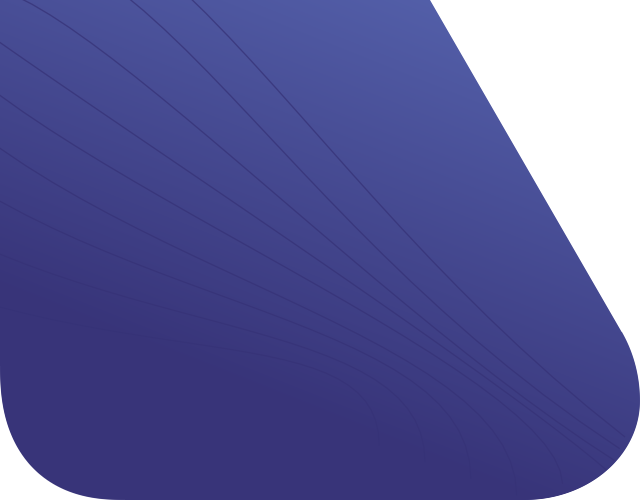
This background is drawn by a Shadertoy shader. Its source:

```glsl
float segmentDistance(vec2 p, vec2 a, vec2 b) {
    vec2 ab = b - a;
    return length(p - a - ab * clamp(dot(p - a, ab) / dot(ab, ab), 0.0, 1.0));
}

vec2 cubic(vec2 a, vec2 b, vec2 c, vec2 d, float t) {
    float s = 1.0 - t;
    return s * s * s * a + 3.0 * s * s * t * b + 3.0 * s * t * t * c + t * t * t * d;
}

float bump(float x, float centre, float width) {
    float u = (x - centre) / width;
    return exp(-u * u);
}

// Signed distance to the slanted panel with two soft lower corners
float panelDistance(vec2 p) {
    float d = dot(p - vec2(516.0, 600.0), vec2(0.866, 0.5));

    vec2 right = p - vec2(630.0, 119.0);
    if (right.x > 0.0 && p.y < 202.0) {
        vec2 radii = vec2(138.0, right.y > 0.0 ? 153.5 : 119.0);
        d = (length(right / radii) - 1.0) * 135.0;
    }

    vec2 left = (vec2(150.0, 161.0) - p) / vec2(150.0, 161.0);
    if (min(left.x, left.y) > 0.0) {
        vec2 powered = pow(left, vec2(2.4));
        d = max(d, (pow(powered.x + powered.y, 1.0 / 2.4) - 1.0) * 150.0);
    }
    return d;
}

// Distance to strand k of the fan, from the lowest (0) to the highest (8)
float strandDistance(vec2 p, float k) {
    vec2 start = vec2(0.0, 231.5 + 63.5 * k);
    vec2 leave = vec2(245.0 - 115.0 * bump(k, 5.6, 1.4),
                      166.0 + 28.0 * k + 305.0 * smoothstep(2.8, 7.5, k));
    vec2 arrive = vec2(455.0 + 55.0 * k - 505.0 * smoothstep(3.8, 7.5, k),
                       196.0 - 65.0 * bump(k, 4.4, 1.3) + 160.0 * smoothstep(5.0, 8.0, k));
    vec2 end = vec2(455.0 + 55.0 * k - 48.5 * max(k - 5.0, 0.0),
                    66.0 - 20.0 * k + 34.0 * max(k - 3.0, 0.0));

    float d = 1e4;
    vec2 previous = start;
    for (int i = 1; i <= 24; i++) {
        vec2 next = cubic(start, leave, arrive, end, float(i) / 24.0);
        d = min(d, segmentDistance(p, previous, next));
        previous = next;
    }
    return d;
}

void mainImage(out vec4 fragColor, in vec2 fragCoord) {
    // The canvas spans 768 by 600 units
    vec2 p = fragCoord / iResolution.xy * vec2(768.0, 600.0);
    float pixel = 600.0 / iResolution.y;

    // Diagonal gradient, flat in the lower left
    vec3 indigo = vec3(0.218, 0.204, 0.475);
    vec3 periwinkle = vec3(0.322, 0.368, 0.657);
    float rise = dot(p / 600.0, vec2(0.37, 0.93));
    vec3 color = mix(indigo, periwinkle, clamp((rise - 0.40) / 0.84, 0.0, 1.0));

    // Fan of thin strands
    float strands = 1e4;
    for (int k = 0; k < 9; k++) {
        strands = min(strands, strandDistance(p, float(k)));
    }
    float ink = 1.0 - smoothstep(0.0, 0.8 + pixel * 0.7, strands);
    color = mix(color, vec3(0.21, 0.195, 0.465), 0.75 * ink);

    // White beyond the panel
    float outside = smoothstep(-0.6 * pixel, 0.6 * pixel, panelDistance(p));
    fragColor = vec4(mix(color, vec3(1.0), outside), 1.0);
}
```
